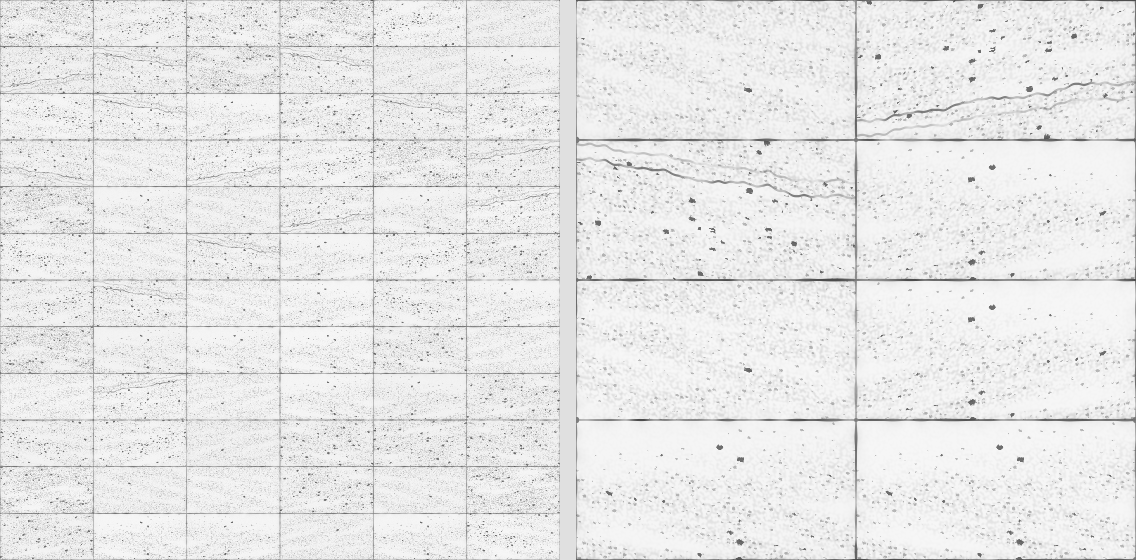
Left: the whole. Right: its middle third, enlarged.
Write a WebGL 1 fragment shader that draws this texture.

```glsl
precision highp float;
// Pale stone tiles, six across and twelve down, with pitted grain, veins and thin dark joints.
uniform vec2 u_resolution;

const vec2 TILES = vec2(6.0, 12.0);
const vec3 FACE_COLOR = vec3(0.967);
const vec3 SPECK_COLOR = vec3(0.52);
const vec3 PORE_COLOR = vec3(0.30);
const vec3 JOINT_COLOR = vec3(0.30);
const float KINDS = 6.0;
const float GRAIN_DEPTH = 0.085;
const float GRAIN_FREQ = 42.0;      // cells per tile height
const float SPECK_FREQ = 27.0;
const float PORE_FREQ = 15.0;
const float BED_SLOPE = 0.15;       // tilt of the stone layers
const float VEIN_WIDTH = 0.008;     // half width in tile heights
const float JOINT_WIDTH = 0.00055;  // half width in canvas units
const float CORNER_CHIP = 0.0022;

vec2 hash2(vec2 p) {
  vec3 a = fract(p.xyx * vec3(0.1031, 0.1030, 0.0973));
  a += dot(a, a.yzx + 33.33);
  return fract((a.xx + a.yz) * a.zy);
}

float gradientDot(vec2 corner, vec2 offset) {
  float angle = 6.28318 * hash2(corner).x;
  return dot(vec2(cos(angle), sin(angle)), offset);
}

float gradientNoise(vec2 p) {
  vec2 i = floor(p), f = fract(p);
  vec2 u = f * f * f * (f * (f * 6.0 - 15.0) + 10.0);
  float low = mix(gradientDot(i, f), gradientDot(i + vec2(1, 0), f - vec2(1, 0)), u.x);
  float high = mix(gradientDot(i + vec2(0, 1), f - vec2(0, 1)),
                   gradientDot(i + vec2(1, 1), f - vec2(1, 1)), u.x);
  return 1.4 * mix(low, high, u.y);
}

// Ragged dots of random size, at most one in each jittered cell
float scatter(vec2 p, float chance, float maxRadius, float soft) {
  vec2 cell = floor(p);
  vec2 place = hash2(cell + 17.0), trait = hash2(cell + 71.0);
  float radius = maxRadius * mix(0.25, 1.0, trait.y * trait.y);
  vec2 d = fract(p) - mix(vec2(radius), vec2(1.0 - radius), place);
  float edge = length(d * vec2(0.8, 1.15)) + 0.16 * gradientNoise(p * 4.3);
  return step(trait.x, chance) * clamp((radius - edge) / soft + 0.5, 0.0, 1.0);
}

// Amounts of grain, specks and pores for each kind of tile
vec3 stoneMix(float kind) {
  if (kind < 0.5) return vec3(0.85, 0.36, 0.05);  // clear upper part
  if (kind < 1.5) return vec3(0.95, 0.22, 0.01);  // faint
  if (kind < 2.5) return vec3(1.30, 0.48, 0.18);  // dense
  if (kind < 3.5) return vec3(1.00, 0.36, 0.12);  // medium
  if (kind < 4.5) return vec3(0.90, 0.30, 0.11);  // veined
  return vec3(0.80, 0.26, 0.07);                  // clustered pores
}

float vein(vec2 q, float height, float soft) {
  float path = height - BED_SLOPE * q.x + 0.06 * gradientNoise(vec2(q.x * 2.3, height))
             + 0.022 * gradientNoise(vec2(q.x * 12.0, height + 5.0));
  float broken = 0.35 + 0.65 * smoothstep(-0.4, 0.3, gradientNoise(vec2(q.x * 6.0, height * 9.0)));
  return broken * clamp((VEIN_WIDTH - abs(q.y - path)) / soft + 0.5, 0.0, 1.0);
}

vec3 stone(vec2 cell, vec2 local, float soft) {
  // Each kind has one face, mirrored at random from tile to tile
  float kind = floor(KINDS * hash2(cell + 5.0).x);
  vec2 flip = step(0.5, hash2(cell + 43.0));
  if (kind < 0.5) flip.y = 0.0;
  vec2 q = mix(local, 1.0 - local, flip) * vec2(2.0, 1.0);
  vec2 bed = vec2(q.x, q.y + BED_SLOPE * q.x);
  vec2 seed = vec2(37.0, 53.0) * (kind + 1.0);
  vec3 amount = stoneMix(kind);

  // Layers vary the density; one kind fades out toward its top
  float layer = gradientNoise(bed * vec2(1.2, 7.0) + seed);
  float density = 1.0 + 1.4 * layer;
  if (kind < 0.5) density *= 1.0 - smoothstep(0.35, 0.85, q.y - 0.12 * q.x + 0.15 * layer);
  float poreChance = amount.z * density;
  if (kind > 4.5) {
    float off = q.y - 0.82 + 0.25 * q.x;
    poreChance += 0.55 * exp(-off * off / 0.014) * smoothstep(0.4, 0.9, q.x);
  }

  // Grain, specks and pores
  float fine = gradientNoise(bed * GRAIN_FREQ + seed) + 0.4 * gradientNoise(bed * 15.0 + seed);
  float grain = amount.x * smoothstep(-0.5, 0.9, fine) * clamp(density, 0.15, 1.3);
  vec3 color = FACE_COLOR - GRAIN_DEPTH * grain - 0.015 * hash2(cell + 91.0).x;
  float specks = scatter(bed * SPECK_FREQ + seed, amount.y * density, 0.32, soft * SPECK_FREQ);
  float pores = scatter(bed * PORE_FREQ + seed, poreChance, 0.34, soft * PORE_FREQ);
  color = mix(color, SPECK_COLOR, 0.55 * specks);
  color = mix(color, PORE_COLOR, 0.8 * pores);
  if (kind > 3.5 && kind < 4.5) {
    float lines = max(vein(q, 0.86, soft), 0.45 * vein(q, 0.97, soft));
    color = mix(color, PORE_COLOR, 0.7 * lines);
  }
  return color;
}

void main() {
  vec2 p = gl_FragCoord.xy / u_resolution;
  vec2 grid = p * TILES;
  vec2 pixel = 1.0 / u_resolution;
  vec3 color = stone(floor(grid), fract(grid), TILES.y * pixel.y);

  // Worn joints with soft grime beside them
  vec2 corner = floor(grid + 0.5);
  vec2 gap = abs(grid - corner) / TILES;
  float wear = gradientNoise(p * 95.0);
  color -= 0.06 * (0.7 + wear) * exp(-min(gap.x, gap.y) / 0.003);
  vec2 lines = clamp((JOINT_WIDTH * (1.0 + 0.8 * wear) - gap) / pixel + 0.5, 0.0, 1.0);
  float joint = max(lines.x * 0.7, lines.y * 0.9) * (0.85 + 0.5 * gradientNoise(p * 31.0));
  float chip = CORNER_CHIP * hash2(corner + 29.0).x - length(gap);
  joint = max(joint, 0.7 * clamp(chip / pixel.y + 0.5, 0.0, 1.0));
  gl_FragColor = vec4(mix(color, JOINT_COLOR, clamp(joint, 0.0, 1.0)), 1.0);
}
```
